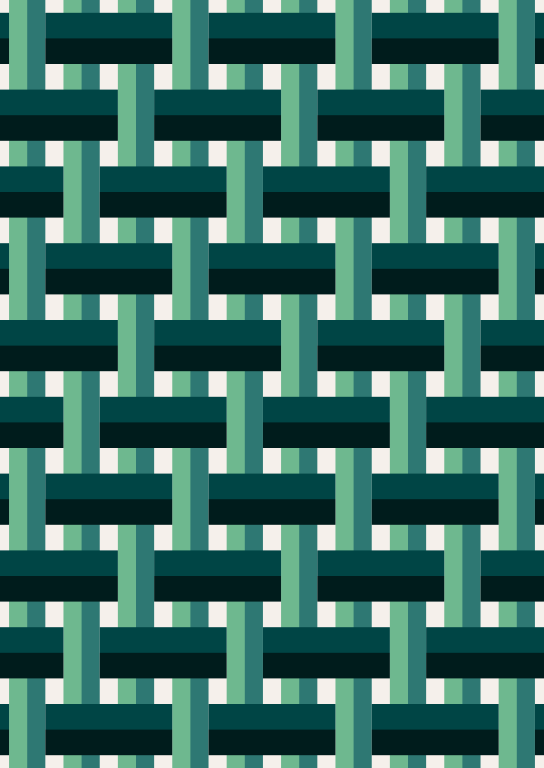
This pattern is drawn by a Shadertoy shader. Its source:

```glsl
// A flat twill weave: two-tone green warp ribbons cross two-tone dark weft
// ribbons over cream. The canvas is a 10 by 10 grid with one crossing per cell,
// and the warp comes to the front on every third cell along a diagonal.

// Coverage of a ribbon two thirds of a cell wide, centred in the cell
float ribbon(float t, float pixel) {
    return clamp((1.0 / 3.0 - abs(t - 0.5)) / pixel + 0.5, 0.0, 1.0);
}

// Two equal stripes meeting on the ribbon's centre line
vec3 twoTone(vec3 first, vec3 second, float t, float pixel) {
    return mix(first, second, clamp((t - 0.5) / pixel + 0.5, 0.0, 1.0));
}

void mainImage(out vec4 fragColor, in vec2 fragCoord) {
    // Grid counted from the upper left corner
    vec2 uv = fragCoord / iResolution.xy;
    vec2 grid = 10.0 * vec2(uv.x, 1.0 - uv.y);
    vec2 cell = floor(grid);
    vec2 local = fract(grid);
    vec2 pixel = 10.0 / iResolution.xy;

    // Ribbon shapes and shades
    float warp = ribbon(local.x, pixel.x);
    float weft = ribbon(local.y, pixel.y);
    vec3 warpColor = twoTone(vec3(0.43, 0.72, 0.56), vec3(0.18, 0.47, 0.45), local.x, pixel.x);
    vec3 weftColor = twoTone(vec3(0.0, 0.27, 0.27), vec3(0.0, 0.11, 0.11), local.y, pixel.y);

    // Stack the layers: ground, warp, weft, then the raised warp
    float raised = mod(cell.x + cell.y, 3.0) < 0.5 ? 1.0 : 0.0;
    vec3 color = mix(vec3(0.96, 0.94, 0.92), warpColor, warp);
    color = mix(color, weftColor, weft * (1.0 - raised * warp));

    fragColor = vec4(color, 1.0);
}
```
